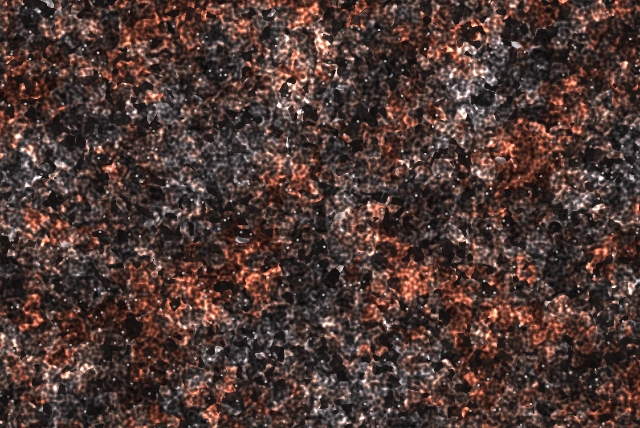
This texture is drawn by a Shadertoy shader. Its source:

```glsl
// Polished red-brown granite: grey and rust crystals, black mica flakes, tiny glints.

// Feature sizes, as cells per canvas height
const float CLOUD_SCALE   = 5.0;
const float CRYSTAL_SCALE = 21.0;
const float MOTTLE_SCALE  = 38.0;
const float FLAKE_SCALE   = 62.0;
const float GRIT_SCALE    = 105.0;
const float GLINT_SCALE   = 112.0;

// Tone: median brightness and contrast in log space
const float MID_TONE = 0.222;
const float CONTRAST = 0.60;

// Mineral tints, scaled to about unit luminance
const vec3 COOL_GREY  = vec3(1.06, 0.98, 1.00);
const vec3 WARM_BROWN = vec3(1.23, 0.94, 0.85);
const vec3 RUST       = vec3(1.60, 0.84, 0.64);
const vec3 MICA       = vec3(0.065, 0.058, 0.056);
const vec3 GLINT      = vec3(0.88, 0.85, 0.86);

const float MICA_SHARE  = 0.12;
const float MICA_CLUMP  = 0.13;
const float GLINT_SHARE = 0.035;
const float ROUGHNESS   = 0.010;   // ragged displacement of crystal edges
const float GRAIN_ANGLE = 0.45;    // direction of the faint rust veins
const float VEIN_STRETCH = 0.65;
const int   AA = 2;

vec3 hash3(vec2 cell) {
    vec3 s = fract(cell.xyx * vec3(0.1031, 0.1030, 0.0973));
    s += dot(s, s.yxz + 33.33);
    return fract((s.xxy + s.yzz) * s.zyx);
}

float cornerRamp(vec2 cell, vec2 corner, vec2 f) {
    float angle = 6.2832 * hash3(cell + corner).x;
    return dot(vec2(cos(angle), sin(angle)), f - corner);
}

// Gradient noise scaled to roughly unit variance
float gradientNoise(vec2 p) {
    vec2 cell = floor(p), f = p - cell;
    vec2 u = f * f * f * (f * (f * 6.0 - 15.0) + 10.0);
    float low  = mix(cornerRamp(cell, vec2(0, 0), f), cornerRamp(cell, vec2(1, 0), f), u.x);
    float high = mix(cornerRamp(cell, vec2(0, 1), f), cornerRamp(cell, vec2(1, 1), f), u.x);
    return 4.7 * mix(low, high, u.y);
}

// Voronoi grain: three random values of the nearest seed, and its distance
vec4 grain(vec2 p) {
    vec2 cell = floor(p);
    vec4 nearest = vec4(0.0, 0.0, 0.0, 9.0);
    for (int y = -1; y <= 1; y++)
    for (int x = -1; x <= 1; x++) {
        vec2 c = cell + vec2(x, y);
        float d = length(c + hash3(c + 57.0).xy - p);
        if (d < nearest.w) nearest = vec4(hash3(c + 131.0), d);
    }
    return nearest;
}

// Uniform random value to zero mean and unit variance
float spread(float r) { return (r - 0.5) * 3.46; }

vec3 granite(vec2 p) {
    // Ragged coordinates for the crystal outlines
    vec2 q = p + ROUGHNESS * vec2(gradientNoise(p * 30.0 + 11.0),
                                  gradientNoise(p * 30.0 + 83.0));
    vec4 crystal = grain(q * CRYSTAL_SCALE + 17.0);
    vec4 flake = grain((p + 0.3 * (q - p)) * FLAKE_SCALE + 41.0);
    vec4 spark = grain(p * GLINT_SCALE + 73.0);
    float mottle = gradientNoise(q * MOTTLE_SCALE + 29.0);

    // Brightness from layers of falling size
    float tone = 0.30 * gradientNoise(p * CLOUD_SCALE + 7.0)
               + 0.36 * spread(crystal.x)
               + 0.40 * mottle
               + 0.46 * spread(flake.x)
               + 0.52 * gradientNoise(p * GRIT_SCALE + 61.0);
    float value = MID_TONE * exp(CONTRAST * tone);

    // Tint from broad slanted veins and single crystals
    float ca = cos(GRAIN_ANGLE), sa = sin(GRAIN_ANGLE);
    vec2 vein = mat2(ca, -sa, sa, ca) * p * vec2(VEIN_STRETCH, 1.0);
    float hue = 0.65 * gradientNoise(vein * CLOUD_SCALE + 37.0)
              + 0.48 * spread(crystal.y)
              + 0.42 * gradientNoise(q * CRYSTAL_SCALE + 97.0)
              + 0.28 * spread(flake.z) + 0.15 * tone;
    vec3 tint = mix(COOL_GREY, WARM_BROWN, smoothstep(-1.3, 0.0, hue));
    tint = mix(tint, RUST, smoothstep(0.0, 1.7, hue));
    vec3 color = value * tint;

    // Black mica gathers in clumps
    float clump = 0.7 * gradientNoise(p * 9.0 + 47.0) + 0.6 * gradientNoise(q * 19.0 + 5.0);
    float mica = step(flake.y, MICA_SHARE + MICA_CLUMP * clump);
    color = mix(color, MICA * (1.0 + 0.5 * flake.x), 0.85 * mica);

    // Pin-point glints and a few bright cleavage faces
    float glint = step(1.0 - GLINT_SHARE, spark.x) * (1.0 - smoothstep(0.20, 0.48, spark.w));
    color = mix(color, GLINT, glint * (0.35 + 0.6 * spark.y));
    float face = step(0.997, flake.z) * (0.55 + 0.25 * mottle);
    return mix(color, GLINT, clamp(face, 0.0, 0.9));
}

void mainImage(out vec4 fragColor, in vec2 fragCoord) {
    // Average a small grid of samples to smooth the grain edges
    vec3 sum = vec3(0.0);
    for (int j = 0; j < AA; j++)
    for (int i = 0; i < AA; i++) {
        vec2 offset = (vec2(i, j) + 0.5) / float(AA) - 0.5;
        sum += granite((fragCoord + offset) / iResolution.y);
    }
    fragColor = vec4(clamp(sum / float(AA * AA), 0.0, 1.0), 1.0);
}
```
